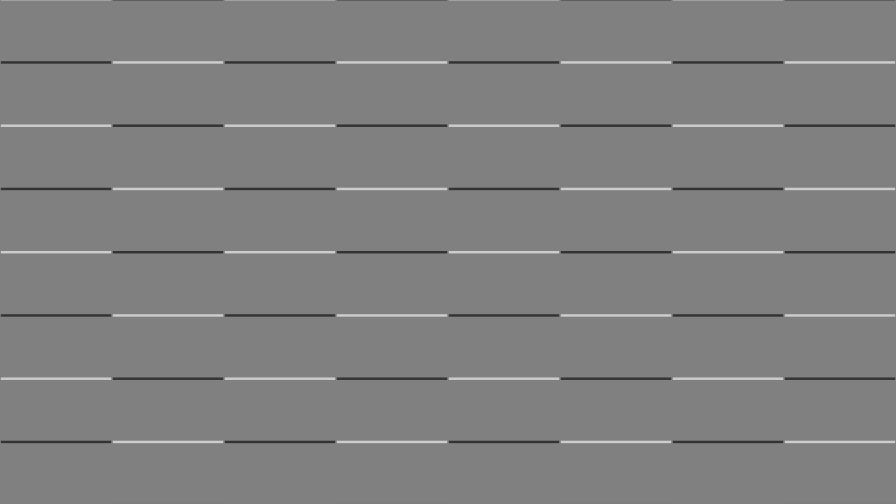
This pattern is drawn by a Shadertoy shader. Its source:

```glsl
// Grey field with rows of thin dashes, alternating light and dark like a checkerboard.

const float COLUMNS     = 8.0;      // dashes across the canvas
const float ROW_STEP    = 0.1255;   // row spacing, in canvas heights
const float TOP_OFFSET  = -0.0016;  // first row, measured down from the top edge
const float LINE_WIDTH  = 0.0049;   // dash thickness, in canvas heights
const float DASH_INSET  = 0.0016;   // gap at each dash end, in canvas heights
const float FIELD_GREY  = 0.5;
const float DASH_AMOUNT = 0.3;      // how far dashes depart from the field

// Share of a pixel covered by a band of the given half width.
float bandCoverage(float dist, float halfWidth, float pixel) {
    float low  = max(dist - 0.5 * pixel, -halfWidth);
    float high = min(dist + 0.5 * pixel, halfWidth);
    return clamp((high - low) / pixel, 0.0, 1.0);
}

void mainImage(out vec4 fragColor, in vec2 fragCoord) {
    float pixel = 1.0 / iResolution.y;
    vec2 pos = fragCoord * pixel;
    float columnStep = iResolution.x * pixel / COLUMNS;

    // Nearest row, counted from the top, and column, counted from the left
    float depth  = 1.0 - pos.y - TOP_OFFSET;
    float row    = floor(depth / ROW_STEP + 0.5);
    float column = floor(pos.x / columnStep);

    // Distances to the centre of the dash
    float across = abs(pos.x - (column + 0.5) * columnStep);
    float down   = abs(depth - row * ROW_STEP);

    float dash = bandCoverage(across, 0.5 * columnStep - DASH_INSET, pixel)
               * bandCoverage(down, 0.5 * LINE_WIDTH, pixel);

    // Light where row and column share parity, dark elsewhere
    float polarity = 1.0 - 2.0 * mod(row + column, 2.0);
    fragColor = vec4(vec3(FIELD_GREY + DASH_AMOUNT * polarity * dash), 1.0);
}
```
